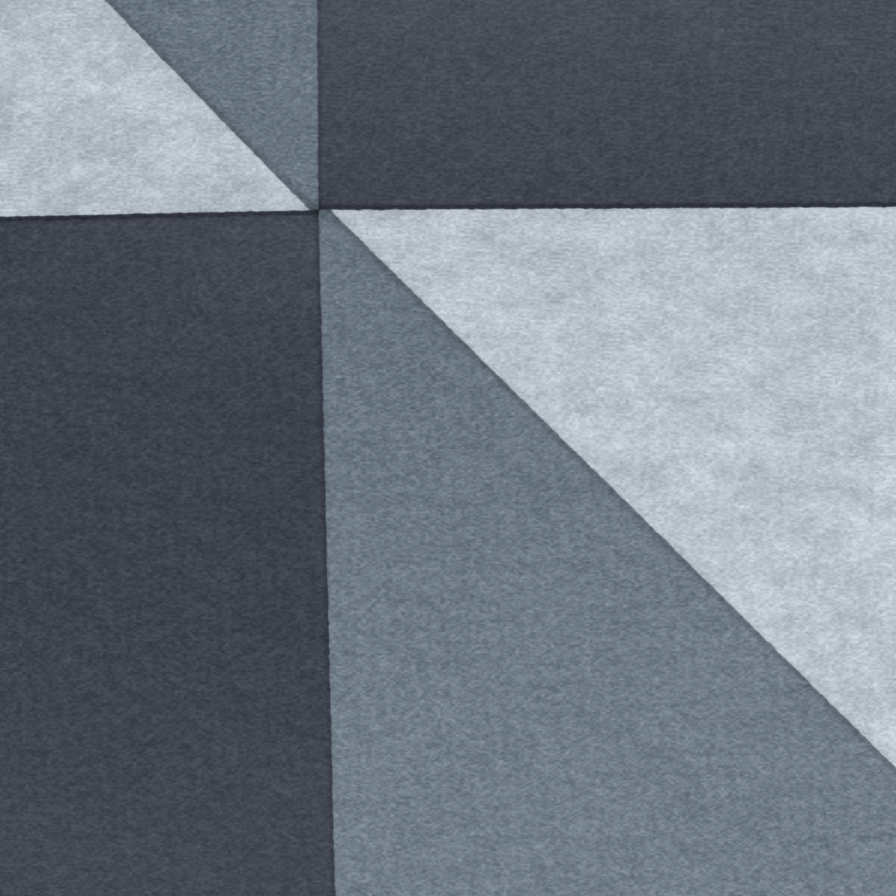
This texture is drawn by a WebGL 2 fragment shader. Its source:

```glsl
#version 300 es
precision highp float;

uniform vec2 u_resolution;
out vec4 fragColor;

const vec2 CROSSING = vec2(0.3555, 0.7656);
const vec3 CHARCOAL = vec3(0.262, 0.282, 0.325);
const vec3 SLATE = vec3(0.415, 0.462, 0.508);
const vec3 PALE = vec3(0.725, 0.762, 0.800);

float hash(vec2 p) {
    return fract(sin(dot(p, vec2(127.1, 311.7))) * 43758.5);
}

float valueNoise(vec2 p) {
    vec2 cell = floor(p), f = fract(p);
    f = f * f * (3.0 - 2.0 * f);
    float low = mix(hash(cell), hash(cell + vec2(1, 0)), f.x);
    float high = mix(hash(cell + vec2(0, 1)), hash(cell + vec2(1, 1)), f.x);
    return mix(low, high, f.y);
}

// Zero-centred layered noise
float fbm(vec2 p, int octaves) {
    float sum = 0.0, weight = 0.5;
    for (int i = 0; i < octaves; i++) {
        sum += weight * (valueNoise(p) - 0.5);
        p = mat2(1.6, 0.9, -0.9, 1.6) * p + 17.3;
        weight *= 0.6;
    }
    return sum;
}

// Signed distance to the line a-b, positive on its left
float side(vec2 p, vec2 a, vec2 b) {
    vec2 d = normalize(b - a), q = p - a;
    return d.x * q.y - d.y * q.x;
}

float cover(float d, float softness) {
    return smoothstep(-softness, softness, d);
}

float crease(float d, float width) {
    return exp(-d * d / (width * width));
}

// Short hairs, one per cell, mostly lying sideways
float fibres(vec2 p, float density, float seed) {
    vec2 g = p * density, home = floor(g);
    float sum = 0.0;
    for (int y = -1; y <= 1; y++) {
        for (int x = -1; x <= 1; x++) {
            vec2 cell = home + vec2(x, y);
            vec2 root = cell + vec2(hash(cell + seed), hash(cell + seed + 41.0));
            float angle = (hash(cell + seed + 83.0) - 0.5) * 2.4;
            vec2 dir = vec2(cos(angle), sin(angle));
            vec2 q = g - root;
            q -= dir * clamp(dot(q, dir), -0.5, 0.5);
            float strength = hash(cell + seed + 127.0);
            sum += strength * strength * (1.0 - smoothstep(0.03, 0.24, length(q)));
        }
    }
    return sum;
}

// Cloth colour with grain, hairs and cloudy patches
vec3 felt(vec3 base, float grain, float hair, float cloud, vec3 strengths) {
    return base + dot(vec3(grain, hair, cloud), strengths);
}

void main() {
    vec2 uv = gl_FragCoord.xy / u_resolution;
    float softness = max(0.0012, 0.8 / min(u_resolution.x, u_resolution.y));

    // Fuzzy seams between the panels
    vec2 p = uv + 0.0022 * vec2(fbm(uv * 150.0, 2), fbm(uv * 150.0 + 60.0, 2));
    float across = p.x < CROSSING.x ? side(p, vec2(0.0, 0.758), CROSSING)
                                    : side(p, CROSSING, vec2(1.0, 0.769));
    float upright = p.y > CROSSING.y ? side(p, CROSSING, vec2(0.354, 1.0))
                                     : side(p, vec2(0.374, 0.0), CROSSING);
    float upperDiagonal = side(p, vec2(0.117, 1.0), vec2(0.345, 0.766));
    float lowerDiagonal = side(p, vec2(0.3685, 0.7656), vec2(1.0, 0.143));
    float top = cover(across, softness);
    float right = cover(-upright, softness);

    // Shared felt structure
    float grain = fbm(uv * vec2(180.0, 290.0), 3) + 0.6 * (valueNoise(uv * vec2(300.0, 430.0)) - 0.5);
    float hair = fibres(uv, 95.0, 3.0) + fibres(uv, 150.0, 29.0) - 0.5;
    float cloud = fbm(uv * vec2(26.0, 42.0), 4);

    // Broad light falling over each panel
    vec3 upperDark = CHARCOAL + 0.16 * max(uv.y - 0.79, 0.0);
    float leftGlow = 0.035 * smoothstep(0.55, 0.76, uv.y) * uv.x / CROSSING.x;
    vec3 lowerDark = CHARCOAL - 0.015 + leftGlow + 0.025 * smoothstep(0.35, 0.0, uv.y);
    vec3 slateLit = SLATE + 0.035 * smoothstep(0.75, 0.1, uv.y);
    vec3 paleLit = PALE + 0.025 * (uv.x - 0.4);

    vec3 darkStrengths = vec3(0.085, 0.018, 0.025);
    vec3 slateStrengths = vec3(0.13, 0.032, 0.045);
    vec3 paleStrengths = vec3(0.13, 0.030, 0.14);
    vec3 charcoalTop = felt(upperDark, grain, hair, cloud, darkStrengths);
    vec3 charcoalLeft = felt(lowerDark, grain, hair, cloud, darkStrengths);
    vec3 slate = felt(slateLit, grain, hair, cloud, slateStrengths);
    vec3 pale = felt(paleLit, grain, hair, cloud, paleStrengths);

    // Panels meeting at the crossing
    vec3 upper = mix(mix(pale, slate, cover(upperDiagonal, softness)), charcoalTop, right);
    vec3 lower = mix(charcoalLeft, mix(slate, pale, cover(lowerDiagonal, softness)), right);
    vec3 color = mix(lower, upper, top);

    // Contact shadows along the folds
    float diagonal = mix(lowerDiagonal + 0.003, upperDiagonal - 0.003, top);
    float diagonalPanel = mix(right, 1.0 - right, top);
    color *= 1.0 - 0.13 * crease(diagonal, 0.004) * diagonalPanel;
    float acrossShadow = across + mix(0.003, -0.003, right);
    color *= 1.0 - 0.30 * crease(acrossShadow, 0.003);
    color *= 1.0 - 0.12 * crease(upright + mix(-0.002, 0.002, top), 0.003);
    color *= 1.0 - 0.15 * crease(length(uv - CROSSING), 0.012);

    fragColor = vec4(clamp(color, 0.0, 1.0), 1.0);
}
```
